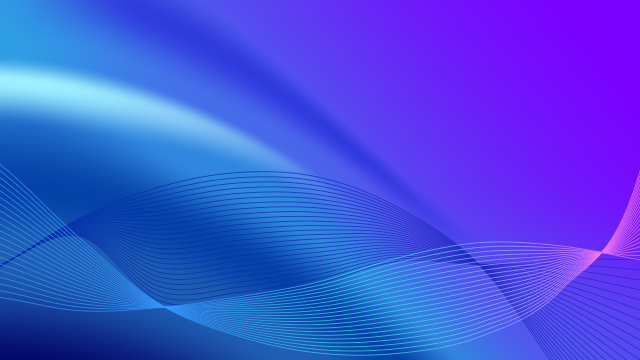
This background is drawn by a Shadertoy shader. Its source:

```glsl
// Violet-to-blue backdrop with a soft dark fold and a bright cyan sweep,
// crossed by two twisted ribbons of fine lines. Each ribbon blends evenly
// between two spline edges, so its lines pinch where the edges cross.

const float ASPECT = 16.0 / 9.0;
const float KNOTS_PER_UNIT = 4.5;

const vec3 VIOLET = vec3(0.48, 0.00, 1.00);
const vec3 BLUE   = vec3(0.26, 0.45, 0.91);
const vec3 SKY    = vec3(0.18, 0.62, 0.89);
const vec3 INDIGO = vec3(0.17, 0.21, 0.86);
const vec3 AZURE  = vec3(0.19, 0.53, 0.87);
const vec3 DEEP   = vec3(0.02, 0.26, 0.66);
const vec3 STEEL  = vec3(0.12, 0.37, 0.70);
const vec3 NAVY   = vec3(0.00, 0.01, 0.40);
const vec3 ICE    = vec3(0.62, 0.94, 1.00);
const vec3 AQUA   = vec3(0.22, 0.85, 0.93);
const vec3 PINK   = vec3(0.95, 0.45, 0.96);

// Catmull-Rom curve over evenly spaced heights: returns (height, slope).
vec2 spline(float k[11], float x) {
    float u = clamp(x * KNOTS_PER_UNIT, 0.0, 7.999);
    int i = int(u);
    float t = u - float(i);
    float a = k[i], b = k[i + 1], c = k[i + 2], d = k[i + 3];
    float c1 = 0.5 * (c - a);
    float c2 = a - 2.5 * b + 2.0 * c - 0.5 * d;
    float c3 = 0.5 * (d - a) + 1.5 * (b - c);
    return vec2(b + t * (c1 + t * (c2 + t * c3)),
                KNOTS_PER_UNIT * (c1 + t * (2.0 * c2 + 3.0 * t * c3)));
}

// Draws evenly blended lines between two ribbon edges.
vec3 ribbon(vec3 col, float y, vec2 edgeA, vec2 edgeB, int count,
            float halfWidth, float pixel, vec3 ink, float alpha) {
    for (int i = 0; i < count; i++) {
        vec2 line = mix(edgeA, edgeB, float(i) / float(count - 1));
        float dist = abs(y - line.x) / sqrt(1.0 + line.y * line.y);
        float cover = clamp((halfWidth - dist) / pixel + 0.5, 0.0, 1.0);
        col = mix(col, ink, cover * alpha);
    }
    return col;
}

// Soft band that rises to full strength at depth w and fades beyond it.
float softBand(float depth, float w, float tail) {
    return smoothstep(0.0, w, depth) * (1.0 - smoothstep(w, w * tail, depth));
}

// Diagonal sky gradient, bluer near the sweep and the floor, with a dark fold.
vec3 upperField(vec2 p, float depth) {
    vec3 col = mix(BLUE, VIOLET, smoothstep(0.75, 2.5, p.x + 0.8 * p.y));
    float nearSweep = exp(-depth * depth * 30.0) * (1.0 - smoothstep(0.7, 1.3, p.x));
    float nearFloor = 1.0 - smoothstep(0.0, 0.5, p.y);
    col = mix(col, BLUE, max(0.6 * nearSweep, 0.45 * nearFloor));
    vec2 g = p - vec2(0.0, 0.86);
    col = mix(col, SKY, exp(-dot(g, g) * 10.0));
    float t = p.x - 1.08;
    float foldEdge = 0.56 + t * (-0.9 + t * (0.2 + t * 0.5));
    float width = mix(0.14, 0.055, smoothstep(0.35, 1.15, p.x));
    float fade = smoothstep(0.0, 0.4, p.x) * (1.0 - smoothstep(0.95, 1.45, p.x));
    return mix(col, INDIGO, 0.88 * fade * softBand(foldEdge - p.y, width, 2.2));
}

// Layers of blue ordered by depth under the sweeping edge.
vec3 lowerField(float depth, float x) {
    float start = 0.09 + 0.13 * smoothstep(0.0, 0.6, x);
    vec3 col = mix(AZURE, DEEP, smoothstep(start - 0.05, 0.35, depth));
    col = mix(col, STEEL, smoothstep(0.36, 0.52, depth));
    return mix(col, NAVY, smoothstep(0.56, 0.88, depth));
}

void mainImage(out vec4 fragColor, in vec2 fragCoord) {
    vec2 p = fragCoord / iResolution.xy * vec2(ASPECT, 1.0);
    float pixel = 1.0 / iResolution.y;

    // Backdrop
    float depth = 0.838 - 0.05 * p.x - 0.36 * p.x * p.x - p.y;
    float softness = mix(0.06, 0.32, smoothstep(0.55, 1.15, p.x));
    vec3 col = mix(upperField(p, depth), lowerField(depth, p.x),
                   smoothstep(0.0, softness, depth + 0.25 * (softness - 0.06)));

    // Bright sweep, thinning and fading to the right
    float sweepWidth = mix(0.07, 0.035, smoothstep(0.2, 0.9, p.x));
    float sweep = softBand(depth + 0.01, sweepWidth, 2.8);
    vec3 sweepColor = mix(ICE, vec3(0.52, 0.76, 0.96), smoothstep(0.1, 0.65, p.x));
    col = mix(col, sweepColor, sweep * (1.0 - smoothstep(0.45, 1.05, p.x)));

    // Dark ribbon: edge heights from left to right
    vec2 darkTop = spline(float[11](0.132, 0.259, 0.394, 0.481, 0.521, 0.507,
                                    0.421, 0.262, -0.042, -0.389, -0.736), p.x);
    vec2 darkLow = spline(float[11](0.144, 0.264, 0.343, 0.164, 0.174, 0.215,
                                    0.275, 0.266, 0.280, 0.278, 0.270), p.x);
    vec3 darkInk = mix(vec3(0.02, 0.17, 0.67), vec3(0.14, 0.14, 0.76),
                       smoothstep(0.7, 1.5, p.x));
    col = ribbon(col, p.y, darkTop, darkLow, 25, 0.0012, pixel, darkInk, 0.75);

    // Light ribbon: blue through aqua to pink
    vec2 lightA = spline(float[11](0.700, 0.544, 0.338, 0.155, 0.065, 0.019,
                                   0.019, 0.065, 0.192, 0.525, 1.694), p.x);
    vec2 lightB = spline(float[11](0.200, 0.174, 0.137, 0.146, 0.176, 0.218,
                                   0.285, 0.326, 0.317, 0.278, 0.236), p.x);
    vec3 lightInk = mix(vec3(0.20, 0.58, 0.98), AQUA, smoothstep(0.5, 1.0, p.x));
    lightInk = mix(lightInk, vec3(0.60, 0.66, 1.0), smoothstep(1.1, 1.45, p.x));
    lightInk = mix(lightInk, PINK, smoothstep(1.4, 1.7, p.x));
    col = ribbon(col, p.y, lightA, lightB, 21, 0.0012, pixel, lightInk, 0.8);

    fragColor = vec4(col, 1.0);
}
```
